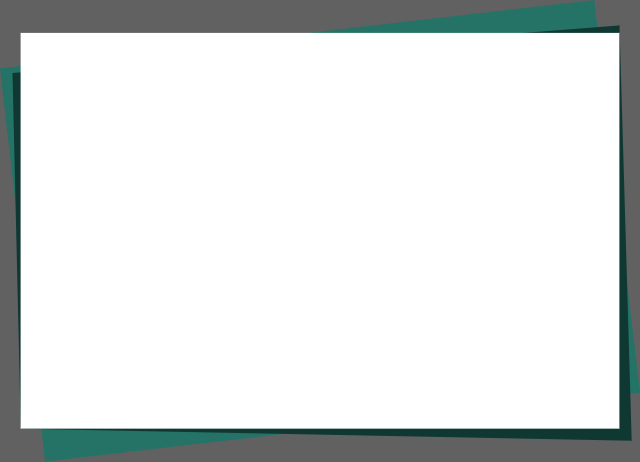
A Shadertoy shader for this background:

```glsl
// Three overlapping sheets on a flat grey ground: a tilted teal one, a slightly
// skewed dark green one, and an upright white one that covers most of the canvas.
// Each sheet is a convex quad, measured as the maximum of four edge distances.

const vec3 GREY  = vec3(0.38);
const vec3 TEAL  = vec3(0.14, 0.45, 0.40);
const vec3 DARK  = vec3(0.06, 0.22, 0.20);
const vec3 WHITE = vec3(1.0);

// Signed distance to the line from a to b, positive on its left side
float edgeDistance(vec2 p, vec2 a, vec2 b) {
    vec2 along = normalize(b - a);
    return dot(p - a, vec2(-along.y, along.x));
}

// Convex quad with clockwise corners, negative inside
float quadDistance(vec2 p, vec2 a, vec2 b, vec2 c, vec2 d) {
    return max(max(edgeDistance(p, a, b), edgeDistance(p, b, c)),
               max(edgeDistance(p, c, d), edgeDistance(p, d, a)));
}

// Lay a sheet over the ground with an edge one pixel soft
vec3 laySheet(vec3 ground, vec3 sheet, float dist, float pixel) {
    return mix(ground, sheet, clamp(0.5 - dist / pixel, 0.0, 1.0));
}

void mainImage(out vec4 fragColor, in vec2 fragCoord) {
    // Height is one unit; corners are fractions of the canvas
    float pixel = 1.0 / iResolution.y;
    vec2 canvas = vec2(iResolution.x / iResolution.y, 1.0);
    vec2 p = fragCoord * pixel;

    float tealSheet = quadDistance(p,
        canvas * vec2(0.0, 0.852), canvas * vec2(0.9285, 1.0),
        canvas * vec2(1.0, 0.150), canvas * vec2(0.0705, 0.001));
    float darkSheet = quadDistance(p,
        canvas * vec2(0.0195, 0.842), canvas * vec2(0.968, 0.945),
        canvas * vec2(0.987, 0.046), canvas * vec2(0.0325, 0.072));
    float whiteSheet = quadDistance(p,
        canvas * vec2(0.0322, 0.9288), canvas * vec2(0.9678, 0.9288),
        canvas * vec2(0.9678, 0.0722), canvas * vec2(0.0322, 0.0722));

    // Stack from back to front
    vec3 color = laySheet(GREY, TEAL, tealSheet, pixel);
    color = laySheet(color, DARK, darkSheet, pixel);
    color = laySheet(color, WHITE, whiteSheet, pixel);
    fragColor = vec4(color, 1.0);
}
```
